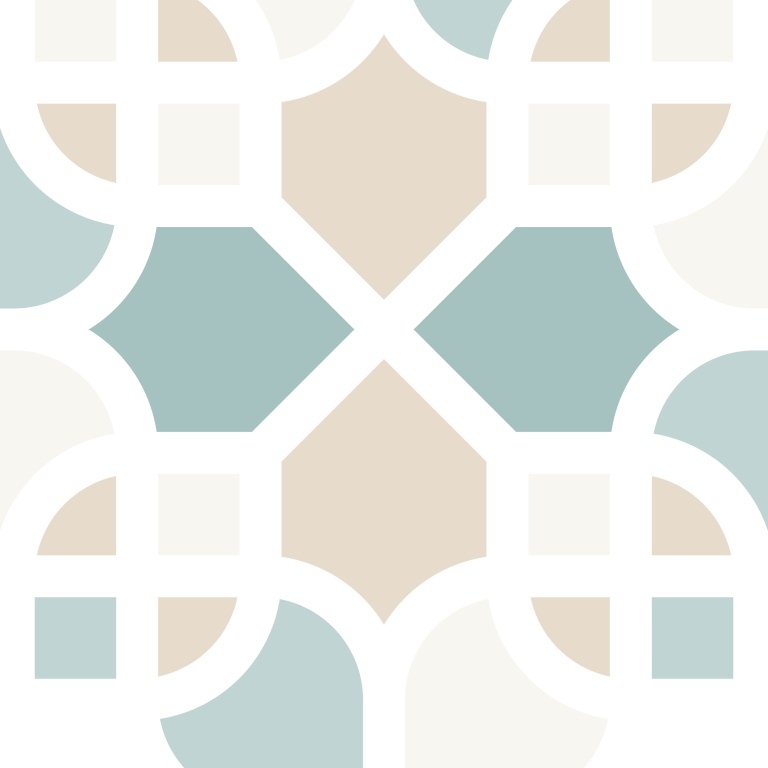
This pattern is drawn by a three.js fragment shader. Its source:

```glsl
varying vec2 vUv;

#define UNIT 0.1607
#define CENTRE vec2(0.5, 0.571)
#define HALF_LINE 0.17
#define WHITE vec3(1.0)
#define CREAM vec3(0.969, 0.965, 0.945)
#define SAND vec3(0.906, 0.859, 0.800)
#define TEAL vec3(0.647, 0.757, 0.753)
#define PALE_TEAL vec3(0.750, 0.830, 0.827)

// Coverage of a shape, from the depth inside its line centres.
float fill(float depth, float blur) {
  return smoothstep(-blur, blur, depth - HALF_LINE);
}

void main() {
  float blur = 0.7 * fwidth(vUv.x) / UNIT;

  // One repeat spans 8 units, with a crossing star at its centre.
  vec2 tile = mod((vUv - CENTRE) / UNIT + 4.0, 8.0) - 4.0;
  vec2 q = abs(tile);
  bool upright = q.y > q.x;
  bool outer = q.x + q.y > 4.0;

  // Fold onto the triangle (0,0), (0,4), (2,2).
  if (!upright) q = q.yx;
  if (outer) q = 4.0 - q.yx;

  float nodeRadius = length(q - vec2(2.0));
  float petalRadius = length(q - vec2(1.0, 3.0));

  // Depth inside each shape.
  float square = min(q.x - 1.0, 2.0 - q.y);
  float quarter = min(q.y - 2.0, 1.0 - nodeRadius);
  float star = min(min((q.y - q.x) * 0.7071, 1.0 - q.x),
                   min(3.0 - q.y, petalRadius - 1.0));
  float petal = min(nodeRadius - 1.0, q.y < 3.0 ? 1.0 - petalRadius : q.x);

  // Colours alternate around the repeat.
  vec3 squareColour = outer && tile.y < 0.0 ? PALE_TEAL : CREAM;
  vec3 starColour = outer ? WHITE : (upright ? SAND : TEAL);
  bool sameSigns = tile.x * tile.y > 0.0;
  vec3 petalColour = sameSigns == upright ? PALE_TEAL : CREAM;

  vec3 colour = WHITE;
  colour = mix(colour, squareColour, fill(square, blur));
  colour = mix(colour, SAND, fill(quarter, blur));
  colour = mix(colour, starColour, fill(star, blur));
  colour = mix(colour, petalColour, fill(petal, blur));
  gl_FragColor = vec4(colour, 1.0);
}
```
